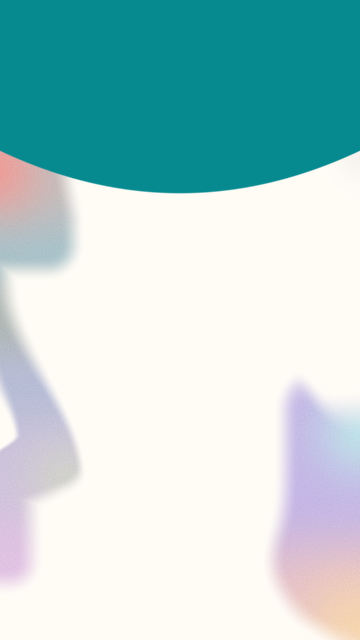
A WebGL 2 fragment shader for this background:

```glsl
#version 300 es
precision highp float;
// A cream sheet with a curved teal cap and two blurred, grainy pastel forms.
// Each form is a soft-edged distance field filled with blended colour glows;
// the cap is a parabola and the grain is gradient noise.

uniform vec2 u_resolution;
out vec4 outColor;

// Layout, in canvas widths from the lower left
const float HEIGHT = 16.0 / 9.0;
const float CAP_LOW = 1.241;
const float CAP_CURVE = 0.472;
const float GRAIN_SCALE = 230.0;
const float GRAIN_AMOUNT = 0.035;

// Palette
const vec3 CREAM = vec3(1.0, 0.988, 0.965);
const vec3 TEAL = vec3(0.024, 0.541, 0.561);
const vec3 SALMON = vec3(0.93, 0.62, 0.60);
const vec3 GRAY = vec3(0.76, 0.75, 0.75);
const vec3 MIST = vec3(0.66, 0.76, 0.79);
const vec3 SAGE = vec3(0.69, 0.72, 0.71);
const vec3 STEEL = vec3(0.72, 0.74, 0.84);
const vec3 LILAC = vec3(0.80, 0.76, 0.86);
const vec3 MAUVE = vec3(0.88, 0.76, 0.89);
const vec3 PEARL = vec3(0.82, 0.82, 0.80);
const vec3 VIOLET = vec3(0.77, 0.71, 0.90);
const vec3 SKY = vec3(0.75, 0.88, 0.91);
const vec3 ROSE = vec3(0.89, 0.75, 0.80);
const vec3 APRICOT = vec3(0.96, 0.83, 0.69);

vec2 hashGradient(vec2 cell) {
  vec3 q = fract(cell.xyx * vec3(0.1031, 0.1030, 0.0973));
  q += dot(q, q.yzx + 33.33);
  return fract((q.xx + q.yz) * q.zy) * 2.0 - 1.0;
}

float gradientNoise(vec2 p) {
  vec2 i = floor(p), f = fract(p);
  vec2 w = f * f * f * (f * (f * 6.0 - 15.0) + 10.0);
  vec2 e = vec2(1.0, 0.0);
  float a = dot(hashGradient(i), f);
  float b = dot(hashGradient(i + e), f - e);
  float c = dot(hashGradient(i + e.yx), f - e.yx);
  float d = dot(hashGradient(i + 1.0), f - 1.0);
  return mix(mix(a, b, w.x), mix(c, d, w.x), w.y);
}

float cover(float dist, float soft) {
  return 1.0 - smoothstep(-soft, soft, dist);
}

float glow(vec2 offset, float radius) {
  return exp(-dot(offset, offset) / (radius * radius));
}

float smoothMax(float a, float b, float k) {
  float h = max(k - abs(a - b), 0.0) / k;
  return max(a, b) + h * h * k * 0.25;
}

float roundBox(vec2 p, vec2 halfSize, float radius) {
  vec2 q = abs(p) - halfSize + radius;
  return length(max(q, 0.0)) + min(max(q.x, q.y), 0.0) - radius;
}

// Left form: upper block, flaring stem and lower lobe, with a notch cut out
float leftMask(vec2 p) {
  vec2 lean = vec2(0.18 * max(p.y - 1.17, 0.0), 0.0);
  float block = cover(roundBox(p + lean - vec2(-0.1, 1.33), vec2(0.303, 0.30), 0.07), 0.035);

  float flare = 0.225 - 0.21 * smoothstep(0.45, 1.0, p.y);
  float underside = (0.345 + 0.45 * p.x - p.y) * 0.91;
  float stemSoft = mix(0.014, 0.035, smoothstep(0.5, 0.95, p.y));
  stemSoft = mix(0.03, stemSoft, smoothstep(0.38, 0.48, p.y));
  float stem = cover(smoothMax((p.x - flare) * 0.9, underside, 0.035), stemSoft);
  stem *= 1.0 - smoothstep(1.05, 1.15, p.y);

  float lobe = cover(roundBox(p - vec2(-0.1, 0.34), vec2(0.185, 0.18), 0.06), 0.04);

  float notch = smoothstep(0.50, 0.57, p.y) * (1.0 - smoothstep(0.56, 0.80, p.y));
  float notchSoft = mix(0.012, 0.026, smoothstep(0.57, 0.72, p.y));
  float cut = cover(p.x + 0.024 - 0.072 * notch, notchSoft);
  return max(block, max(stem, lobe) * (1.0 - cut));
}

vec3 leftColor(vec2 p) {
  vec3 c = mix(MAUVE, LILAC, smoothstep(0.2, 0.5, p.y));
  c = mix(c, STEEL, smoothstep(0.5, 0.70, p.y));
  c = mix(c, SAGE, smoothstep(0.70, 0.90, p.y));
  c = mix(c, MIST, smoothstep(0.95, 1.07, p.y));
  c = mix(c, GRAY, smoothstep(1.06, 1.26, p.y));
  c = mix(c, PEARL, glow(p - vec2(0.19, 0.44), 0.12));
  return mix(c, SALMON, glow(p - vec2(-0.02, 1.31), 0.13));
}

// Right form: a peak on the upper left, bulging towards its foot
float rightMask(vec2 p) {
  float side = 0.795 - 0.035 * exp(-pow(abs(p.y - 0.22) / 0.11, 2.0)) - p.x;
  float crest = (p.y - 0.63 - 0.075 * exp(-pow(abs(p.x - 0.83) / 0.06, 2.0))) * 0.8;
  float foot = (0.015 - p.y + 0.6 * (0.92 - p.x)) * 0.86;
  float body = smoothMax(smoothMax(side, crest, 0.04), foot, 0.08);
  return cover(body, mix(0.036, 0.055, smoothstep(0.88, 1.0, p.x)));
}

vec3 rightColor(vec2 p) {
  vec3 c = mix(ROSE, VIOLET, smoothstep(0.12, 0.40, p.y));
  c = mix(c, SKY, glow(p - vec2(1.01, 0.58), 0.13));
  return mix(c, APRICOT, glow(p - vec2(0.99, 0.03), 0.17));
}

void main() {
  vec2 p = gl_FragCoord.xy / u_resolution * vec2(1.0, HEIGHT);
  float grain = GRAIN_AMOUNT * gradientNoise(p * GRAIN_SCALE);

  vec3 color = mix(CREAM, GRAY, 0.14 * glow(p - vec2(1.0, 1.34), 0.06));
  color = mix(color, leftColor(p) + grain, leftMask(p));
  color = mix(color, rightColor(p) + grain, rightMask(p));

  // Teal cap over everything
  float across = p.x - 0.5;
  float capEdge = CAP_LOW + CAP_CURVE * across * across;
  color = mix(color, TEAL, cover(capEdge - p.y, 1.0 / u_resolution.x));
  outColor = vec4(color, 1.0);
}
```
